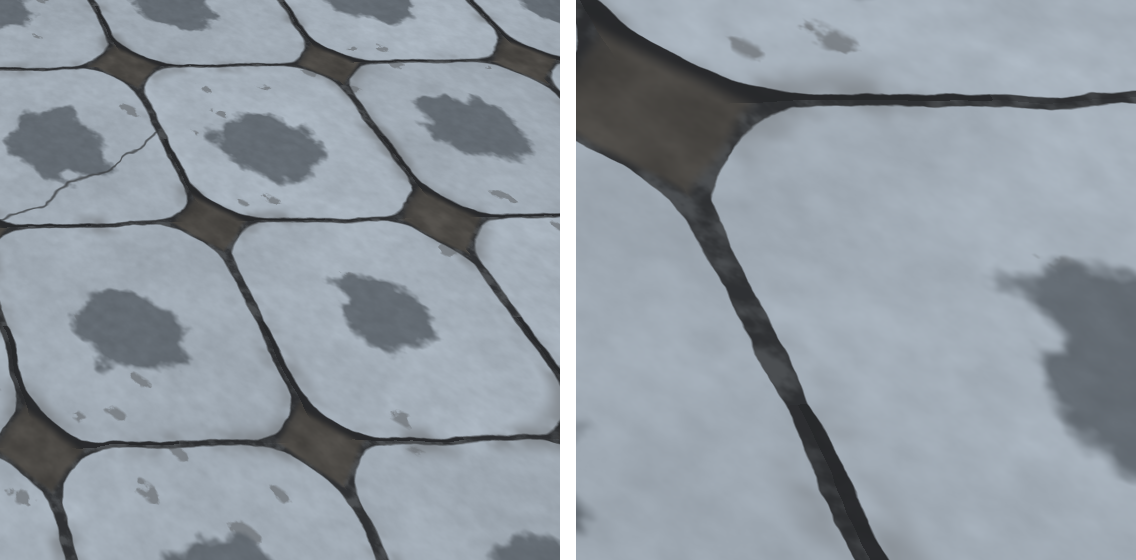
Left: the whole. Right: its middle third, enlarged.
Give the GLSL for this texture, as a WebGL 2 fragment shader.

```glsl
#version 300 es
precision highp float;
// Worn paving of pale octagonal slabs with small square pits at their corners,
// seen at a slant. A plane projection gives slab coordinates; a distance
// function shapes each slab, and hashed noise adds stains, chips and cracks.

#define CORNER_CUT 0.18    // chamfer, as a share of the slab pitch
#define SIDE_JOINT 0.019   // half width of the slanting joints
#define CROSS_JOINT 0.011  // half width of the level joints
#define WOBBLE 0.018       // unevenness of slab edges
#define STAIN_SIZE 0.195   // mean radius of the central stain
#define STAIN_RAGGED 0.17  // roughness of the stain outline
#define SPECK_GRID 7.0     // candidate specks per slab side
#define SPECK_SHARE 0.10   // share of candidates that show

uniform vec2 u_resolution;
out vec4 outColor;

const vec3 SLAB = vec3(0.63, 0.67, 0.71);
const vec3 WORN = vec3(0.48, 0.50, 0.52);
const vec3 STAIN = vec3(0.38, 0.41, 0.44);
const vec3 SOIL = vec3(0.295, 0.285, 0.27);
const vec3 JOINT = vec3(0.23, 0.24, 0.25);
const vec3 SHADOW = vec3(0.15, 0.155, 0.165);

// Ground plane to canvas: columns are slab across, slab down, and origin.
const mat3 GROUND_TO_CANVAS = mat3(
    0.4193, 0.0078, 0.0,
    0.1055, -0.4293, -0.1728,
    0.371, 0.6029, 1.0);

float hash(vec2 p) {
    return fract(sin(dot(p, vec2(127.1, 311.7))) * 43758.5453);
}

vec2 hash2(vec2 p) {
    return vec2(hash(p), hash(p + 37.3));
}

float noise(vec2 p) {
    vec2 i = floor(p), f = fract(p);
    f = f * f * (3.0 - 2.0 * f);
    return mix(mix(hash(i), hash(i + vec2(1, 0)), f.x),
               mix(hash(i + vec2(0, 1)), hash(i + 1.0), f.x), f.y);
}

float fbm(vec2 p) {
    float sum = 0.0, gain = 0.5;
    for (int i = 0; i < 4; i++) {
        sum += gain * noise(p);
        p = mat2(1.6, 1.2, -1.2, 1.6) * p + 5.7;
        gain *= 0.5;
    }
    return sum / 0.9375;
}

float smoothMax(float a, float b, float k) {
    float h = max(k - abs(a - b), 0.0) / k;
    return max(a, b) + h * h * k * 0.25;
}

// Signed distance to a slab; negative inside.
float slabDistance(vec2 f, float cut) {
    vec2 q = abs(f);
    float sides = max(q.x - 0.5 + SIDE_JOINT, q.y - 0.5 + CROSS_JOINT);
    return smoothMax(sides, (q.x + q.y - 1.0 + cut) * 0.707, 0.06);
}

// Small irregular spots scattered on a jittered grid.
float specks(vec2 uv) {
    vec2 p = uv * SPECK_GRID + 0.5 * fbm(uv * 25.0);
    vec2 id = floor(p);
    vec2 offset = fract(p) - 0.35 - 0.3 * hash2(id);
    float radius = mix(0.08, 0.24, hash(id + 9.1));
    float shown = step(1.0 - SPECK_SHARE, hash(id + 4.7));
    return shown * smoothstep(radius + 0.06, radius - 0.06, length(offset));
}

void main() {
    vec2 canvas = gl_FragCoord.xy / u_resolution;
    vec3 ground = inverse(GROUND_TO_CANVAS) * vec3(canvas, 1.0);
    vec2 uv = ground.xy / ground.z;
    float blur = 0.7 * length(fwidth(uv));

    // Slab cell, with slightly wandering edges
    vec2 warp = vec2(fbm(uv * 7.0), fbm(uv * 7.0 + 31.0)) - 0.5;
    vec2 wavy = uv + WOBBLE * 1.6 * warp;
    vec2 cell = floor(wavy);
    vec2 f = wavy - cell - 0.5;
    float cut = CORNER_CUT + 0.05 * (hash(cell * 3.0 + sign(f)) - 0.5);
    float grain = fbm(uv * 28.0);
    float d = slabDistance(f, cut) + 0.5 * WOBBLE * (grain - 0.5);

    // Mottled slab surface, worn toward the rim
    float mottle = fbm(uv * 5.0 + 13.0);
    vec3 slab = SLAB * (1.0 + 0.12 * (mottle - 0.5) + 0.09 * (grain - 0.5));
    slab *= 0.98 + 0.05 * hash(cell + 2.2);
    float rim = smoothstep(-0.07, 0.0, d) * smoothstep(0.42, 0.72, fbm(uv * 6.0 + 50.0));
    slab = mix(slab, WORN, 0.75 * rim);
    slab = mix(slab, WORN * 0.9, 0.75 * specks(uv));

    // Ragged stain near each slab centre
    vec2 stainCentre = 0.10 * (hash2(cell + 6.0) - 0.5) - vec2(0.03, 0.0);
    float stainRadius = STAIN_SIZE + 0.05 * (hash(cell + 8.0) - 0.5);
    float stainEdge = length(f - stainCentre) - stainRadius
        + STAIN_RAGGED * (fbm(uv * 10.0 + 70.0) - 0.5);
    float stain = smoothstep(0.028, -0.02, stainEdge);
    slab = mix(slab, STAIN * (0.94 + 0.12 * grain), 0.96 * stain);

    // A crack across every thirteenth slab
    float cracked = step(abs(mod(cell.x + 5.0 * cell.y, 13.0) - 7.0), 0.5);
    float crack = abs(f.y - 0.26 + 0.6 * f.x + 0.16 * (fbm(uv * 6.0) - 0.5));
    slab = mix(slab, JOINT, 0.75 * cracked * smoothstep(0.008 + blur, 0.0, crack));

    // Joints and earthy pits, shaded below the slab above
    float pitDepth = abs(f.x) + abs(f.y) - 1.0 + cut;
    vec3 soil = SOIL * (0.8 + 0.4 * fbm(uv * 16.0 + 90.0));
    vec3 joint = mix(SHADOW, WORN * 0.72, smoothstep(0.35, 0.75, grain));
    joint = mix(joint, JOINT, 0.45);
    vec3 gap = mix(joint, soil, smoothstep(0.0, 0.035, pitDepth));
    float shade = step(0.0, f.y) * (f.x < 0.0 ? 0.9 : 0.3);
    gap = mix(gap, SHADOW, shade * smoothstep(0.075, 0.015, pitDepth));

    outColor = vec4(mix(slab, gap, smoothstep(-blur, blur, d)), 1.0);
}
```
